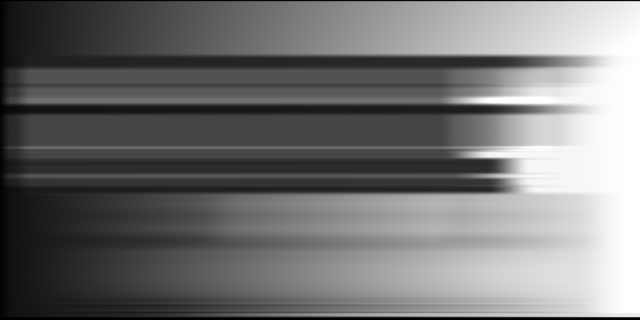
A WebGL 2 fragment shader for this background:

```glsl
#version 300 es
precision highp float;

uniform vec2 u_resolution;
out vec4 fragColor;

const float WHITE = 0.97;

// Soft-edged interval: 1 between start and end, 0 outside
float interval(float v, float start, float end, float soft) {
  return smoothstep(start - soft, start + soft, v) - smoothstep(end - soft, end + soft, v);
}

// Layered sines stretched along x, giving fine horizontal brush lines
float brushLines(vec2 p, float frequency) {
  float sum = 0.0;
  float weight = 0.5;
  for (int i = 0; i < 4; i++) {
    float phase = float(i) * 2.4 + sin(p.x * 3.0 + float(i)) * 0.5;
    sum += weight * sin(p.y * frequency + phase);
    frequency *= 1.83;
    weight *= 0.6;
  }
  return sum;
}

// Paints one streak whose shade dissolves into white between fade.x and fade.y
float paintStreak(float base, vec2 p, vec2 span, float soft, float shade, vec2 fade) {
  float lit = mix(shade, WHITE, smoothstep(fade.x, fade.y, p.x));
  return mix(base, lit, interval(p.y, span.x, span.y, soft));
}

// Upper field: wide ramp, lighter toward its lower edge
float upperField(vec2 p) {
  float ramp = 0.06 + 0.92 * p.x;
  return ramp + 0.5 * (p.y - 0.08) * p.x;
}

// Lower field: gentle ramp crossed by broad dim bands
float lowerField(vec2 p) {
  float ramp = 0.05 + 0.89 * p.x;
  float dim = smoothstep(0.0, 0.3, p.x) * (1.0 - smoothstep(0.75, 1.0, p.x));
  ramp += 0.10 * smoothstep(0.76, 0.84, p.y) * p.x * dim;
  ramp -= 0.08 * interval(p.y, 0.735, 0.775, 0.018) * dim;
  ramp -= 0.04 * interval(p.y, 0.66, 0.69, 0.025) * dim;
  ramp -= 0.14 * smoothstep(0.88, 0.97, p.y) * dim;
  ramp += 0.05 * interval(p.x, 0.34, 0.7, 0.03) * interval(p.y, 0.61, 0.76, 0.02);
  float fine = smoothstep(0.91, 0.96, p.y);
  return ramp + dim * (0.010 * brushLines(p, 90.0) + 0.06 * fine * brushLines(p, 300.0));
}

// Central block of dark and grey streaks
float streakBlock(vec2 p) {
  float s = mix(0.28, WHITE, smoothstep(0.69, 0.92, p.x));
  s = paintStreak(s, p, vec2(0.215, 0.262), 0.006, 0.32, vec2(0.69, 0.98));
  s = paintStreak(s, p, vec2(0.262, 0.274), 0.004, 0.25, vec2(0.69, 0.95));
  s = paintStreak(s, p, vec2(0.274, 0.305), 0.008, 0.35, vec2(0.69, 0.92));
  s = paintStreak(s, p, vec2(0.303, 0.326), 0.008, 0.44, vec2(0.68, 0.78));
  s = paintStreak(s, p, vec2(0.360, 0.455), 0.008, 0.27, vec2(0.69, 0.94));
  s = paintStreak(s, p, vec2(0.457, 0.467), 0.004, 0.42, vec2(0.69, 0.86));
  s = paintStreak(s, p, vec2(0.467, 0.473), 0.003, 0.25, vec2(0.70, 0.82));
  s = paintStreak(s, p, vec2(0.473, 0.496), 0.006, 0.28, vec2(0.69, 0.77));
  s = paintStreak(s, p, vec2(0.496, 0.543), 0.008, 0.17, vec2(0.76, 0.83));
  s = paintStreak(s, p, vec2(0.543, 0.558), 0.006, 0.32, vec2(0.70, 0.83));
  s = paintStreak(s, p, vec2(0.558, 0.580), 0.006, 0.21, vec2(0.76, 0.83));

  // Stepped haze where the block meets the light
  float haze = interval(p.x, 0.70, 0.86, 0.015);
  s += 0.08 * haze * interval(p.y, 0.215, 0.47, 0.015);
  s += 0.04 * interval(p.x, 0.78, 0.84, 0.012) * interval(p.y, 0.22, 0.46, 0.02);

  // Fine lines, strongest in the lower half
  float strength = mix(0.006, 0.025, smoothstep(0.45, 0.5, p.y));
  s += strength * brushLines(p, 230.0) * (1.0 - smoothstep(0.7, 0.85, p.x));

  // Dark dividing bars, slightly lighter toward the right
  float lift = 0.06 * p.x;
  s = paintStreak(s, p, vec2(0.165, 0.212), 0.010, 0.12 + lift, vec2(0.76, 1.02));
  s = paintStreak(s, p, vec2(0.328, 0.357), 0.009, 0.07 + lift, vec2(0.74, 0.97));
  s = paintStreak(s, p, vec2(0.580, 0.610), 0.010, 0.10 + lift, vec2(0.76, 0.84));
  return s * mix(0.6, 1.0, smoothstep(0.02, 0.05, p.x));
}

void main() {
  vec2 uv = gl_FragCoord.xy / u_resolution;
  vec2 p = vec2(uv.x, 1.0 - uv.y);

  float field = mix(upperField(p), lowerField(p), smoothstep(0.3, 0.5, p.y));
  float shade = mix(field, streakBlock(p), interval(p.y, 0.174, 0.604, 0.010));

  // White glow along the right side
  float glow = smoothstep(0.90, 0.99, p.x) * smoothstep(0.08, 0.22, p.y);
  shade = mix(shade, 1.0, glow);

  // Thin light line near the bottom, then the dark frame
  float lowLine = interval(p.y, 0.979, 0.987, 0.003) * smoothstep(0.2, 0.7, p.x);
  shade = mix(shade, 0.85, 0.6 * lowLine);
  shade *= smoothstep(-0.004, 0.018, p.x);
  shade *= smoothstep(0.001, 0.006, p.y) * (1.0 - smoothstep(0.988, 0.994, p.y));

  fragColor = vec4(vec3(clamp(shade, 0.0, 1.0)), 1.0);
}
```
